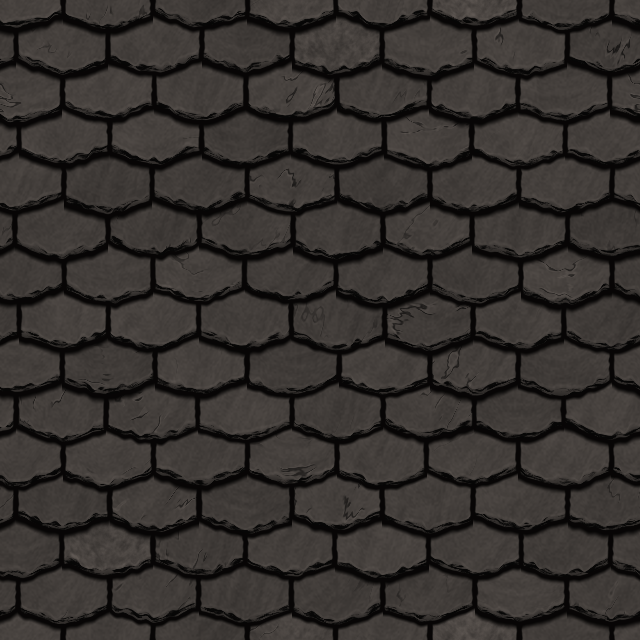
A Shadertoy shader for this texture:

```glsl
// Dark slate roof: staggered rows of hexagon-like slates with chipped lower lips.
// The top slate at each point is found row by row; its face gets layered noise,
// then the lip, the side joints and the shadow of the row above are laid over.

#define COLS 7.0          // slates across
#define ROWS 14.0         // rows down (even, so the stagger wraps)
#define ORIGIN vec2(0.184, 0.365)
#define RISE 0.30         // height of the lower corners, in rows
#define LIP 0.13          // chipped band, in rows
#define SHADOW 0.10       // shadow under each lip, in rows
#define JOINT 0.030       // half width of a side joint, in rows
#define SLATE vec3(0.262, 0.243, 0.230)
#define GLOOM vec3(0.026, 0.021, 0.019)

struct Slate {
    vec2 id;      // wrapped column and row
    vec2 p;       // local position, in row heights
    float side;   // distance to the nearest side joint
};

float hash(vec2 p) {
    vec3 q = fract(p.xyx * vec3(0.1031, 0.1030, 0.0973));
    q += dot(q, q.yzx + 33.33);
    return fract((q.x + q.y) * q.z);
}

float noise(vec2 p) {
    vec2 i = floor(p), f = fract(p);
    f = f * f * (3.0 - 2.0 * f);
    return mix(mix(hash(i), hash(i + vec2(1, 0)), f.x),
               mix(hash(i + vec2(0, 1)), hash(i + vec2(1, 1)), f.x), f.y);
}

float fbm(vec2 p) {
    float sum = 0.0, amp = 0.5;
    for (int i = 0; i < 4; i++) {
        sum += amp * noise(p);
        p = mat2(1.6, 1.2, -1.2, 1.6) * p + 7.3;
        amp *= 0.5;
    }
    return sum / 0.9375;
}

// Slate of one row at grid point g; p.y is the height above its lower edge.
Slate slateAt(vec2 g, float row) {
    float u = g.x - 0.5 * mod(row, 2.0);
    float k = floor(u + 0.5);
    vec2 wrap = vec2(COLS, ROWS);
    float toJoint = u - k - 0.05 * (hash(mod(vec2(k, row), wrap) + 51.0) - 0.5);
    float col = toJoint < 0.0 ? k - 1.0 : k;
    vec2 id = mod(vec2(col, row), wrap);
    float x = 2.0 * (u - col) - 1.0;
    float edge = RISE * (sqrt(x * x + 0.07) - 0.265) / 0.77;
    edge += 0.10 * (hash(id + 3.7) - 0.5) + 0.08 * x * (hash(id + 9.1) - 0.5);
    edge += 0.06 * (noise(vec2(x * 6.0, 0.0) + id * 17.0) - 0.5);
    return Slate(id, vec2(x, g.y - row - edge), 2.0 * abs(toJoint));
}

// Stone face: leaning streaks, blotches, grain and a few cracks.
float faceTone(Slate s) {
    vec2 seed = s.id * vec2(19.0, 23.0);
    float kind = hash(s.id + 31.0);
    float lean = kind > 0.72 ? 0.3 * (kind - 0.86) : 0.75 + 0.8 * kind;
    vec2 along = vec2(cos(lean), sin(lean));
    vec2 q = vec2(dot(s.p, along), dot(s.p, vec2(-along.y, along.x)));
    float tone = 1.0 + 0.14 * (hash(s.id + 77.0) - 0.5);
    tone += 0.20 * (fbm(q * vec2(1.3, 8.0) + seed) - 0.5);
    tone += 0.16 * (fbm(s.p * 2.2 + seed) - 0.5);
    tone += 0.13 * (noise(s.p * 20.0 + seed) - 0.5);
    // cracks follow a noise contour, with a pale side
    float worn = smoothstep(0.45, 0.95, hash(s.id + 13.0));
    float line = fbm(q * vec2(0.9, 2.4) + seed + 5.0) - 0.5;
    float patchy = worn * smoothstep(0.5, 0.7, noise(s.p * 2.5 + seed + 40.0));
    tone -= 0.50 * patchy * (1.0 - smoothstep(0.004, 0.022, abs(line)));
    tone += 0.16 * patchy * (1.0 - smoothstep(0.0, 0.025, abs(line - 0.035)));
    // a rare rough slate
    float rough = smoothstep(0.975, 0.99, hash(s.id + 63.0));
    return tone + rough * (0.5 * fbm(s.p * 9.0 + seed) - 0.16);
}

void mainImage(out vec4 fragColor, in vec2 fragCoord) {
    vec2 g = fragCoord / iResolution.xy * vec2(COLS, ROWS) - ORIGIN;
    float px = ROWS / iResolution.y;

    // topmost slate here, and the one overlapping it from above
    float row = floor(g.y) + 1.0;
    Slate s = slateAt(g, row), over = slateAt(g, row + 1.0);
    for (int i = 0; i < 2; i++) {
        if (s.p.y < 0.0) {
            row -= 1.0;
            over = s;
            s = slateAt(g, row);
        }
    }
    vec2 seed = s.id * vec2(29.0, 13.0);
    float tone = faceTone(s);

    // chipped lip: flakes split in thin layers along the lower edge
    float width = LIP * (0.55 + 0.9 * noise(vec2(s.p.x * 7.0, 2.0) + seed));
    float t = s.p.y / width;
    float flake = fbm(vec2(s.p.x * 5.0, s.p.y * 24.0 + 2.0 * noise(s.p * 6.0 + seed)) + seed);
    float chip = mix(0.12, 0.98, smoothstep(0.34, 0.68, flake)) * mix(0.65, 1.0, t);
    tone *= 1.0 + 0.10 * (1.0 - smoothstep(0.0, 0.35, abs(t - 1.3)));
    tone = mix(chip, tone, smoothstep(0.85, 0.85 + max(0.2, px / width), t));

    // lower edge, side joint and cast shadow
    float light = smoothstep(0.0, 1.5 * px, s.p.y);
    float gap = JOINT * (0.7 + 0.9 * noise(vec2(s.p.y * 11.0, s.p.x) + seed));
    light *= smoothstep(gap, gap + max(0.045, px), s.side);
    float depth = SHADOW * (0.65 + 0.6 * hash(over.id + 5.0) + 0.3 * noise(over.p * 4.0));
    light *= smoothstep(0.5 * depth, 1.6 * depth, -over.p.y);

    fragColor = vec4(mix(GLOOM, SLATE * tone, light), 1.0);
}
```
